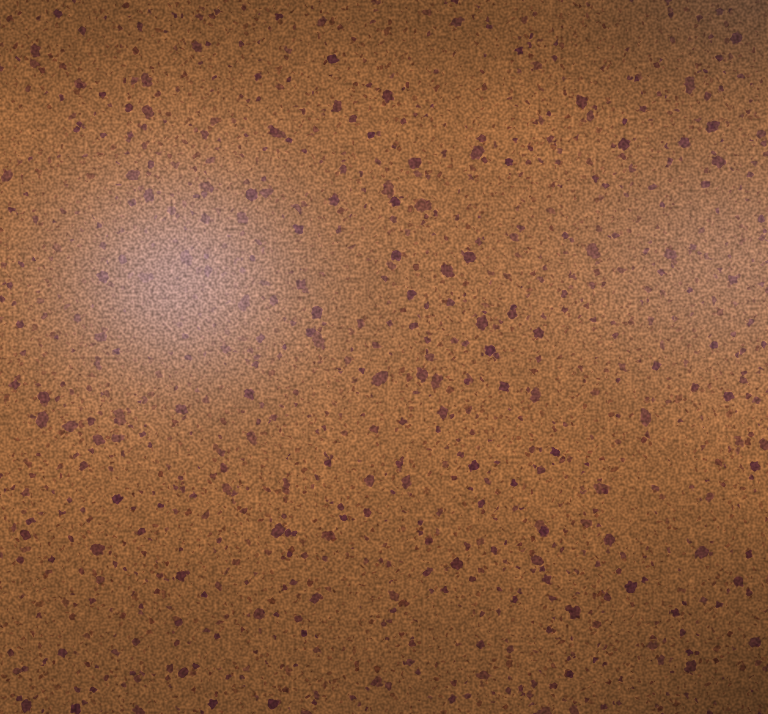
This texture is drawn by a Shadertoy shader. Its source:

```glsl
// Speckled brown glazed ceramic with soft pale reflections and fine grain.
#define CLAY vec3(0.605, 0.395, 0.232)
#define RUST vec3(0.400, 0.195, 0.125)
#define PLUM vec3(0.325, 0.150, 0.200)
#define SHEEN vec3(0.735, 0.610, 0.610)
#define BIG_CELL 0.040
#define MID_CELL 0.021
#define FINE_CELL 0.0115
#define GRAIN_SCALE 260.0
#define GRAIN_AMOUNT 0.34
#define SPOT_SOFTNESS 0.0011

vec3 hash3(vec2 p) {
    vec3 q = fract(p.xyx * vec3(0.1031, 0.1030, 0.0973));
    q += dot(q, q.yxz + 33.33);
    return fract((q.xxy + q.yzz) * q.zyx);
}

vec2 gradient(vec2 cell) {
    float a = 6.2832 * hash3(cell).x;
    return vec2(cos(a), sin(a));
}

float gradientNoise(vec2 p) {
    vec2 i = floor(p), f = fract(p);
    vec2 u = f * f * f * (f * (f * 6.0 - 15.0) + 10.0);
    vec2 e = vec2(1.0, 0.0);
    float low = mix(dot(gradient(i), f), dot(gradient(i + e), f - e), u.x);
    float high = mix(dot(gradient(i + e.yx), f - e.yx),
                     dot(gradient(i + 1.0), f - 1.0), u.x);
    return mix(low, high, u.y);
}

// Irregular spots on a jittered grid: x = coverage, y = random tone.
vec2 spots(vec2 p, float cellSize, float density, float seed) {
    vec2 home = floor(p / cellSize);
    float soft = max(SPOT_SOFTNESS, 0.7 / iResolution.y);
    vec2 result = vec2(0.0);
    for (int y = -1; y <= 1; y++)
    for (int x = -1; x <= 1; x++) {
        vec2 cell = home + vec2(x, y);
        vec3 place = hash3(cell + seed);
        vec3 shape = hash3(cell + seed + 71.7);
        if (place.z > density) continue;
        vec2 d = p - (cell + place.xy) * cellSize;
        float a = 6.2832 * shape.x;
        d = mat2(cos(a), -sin(a), sin(a), cos(a)) * d;
        d.x *= mix(0.6, 1.0, shape.y);
        float radius = cellSize * mix(0.09, 0.21, shape.z * shape.z);
        float cover = smoothstep(soft, -soft, length(d) - radius);
        cover *= mix(0.6, 1.0, shape.y);
        if (cover > result.x) result = vec2(cover, shape.x);
    }
    return result;
}

float glow(vec2 p, vec2 center, vec2 size) {
    vec2 d = (p - center) / size;
    return exp(-dot(d, d));
}

void mainImage(out vec4 fragColor, in vec2 fragCoord) {
    vec2 p = fragCoord / iResolution.y;

    // Clay body with cloudy, mottled tone
    float cloud = gradientNoise(p * 6.0 + 3.0);
    float mottle = gradientNoise(p * 45.0) + 0.6 * gradientNoise(p * 105.0 + 9.0);
    vec3 color = CLAY * (1.0 + 0.08 * cloud + 0.09 * mottle);

    // Ragged speckles in three sizes
    vec2 ragged = vec2(gradientNoise(p * 160.0), gradientNoise(p * 160.0 + 57.0));
    vec2 q = p + 0.0042 * ragged;
    float crowd = 1.0 + 0.7 * cloud;
    vec2 fine = spots(q, FINE_CELL, 0.50 * crowd, 11.0);
    vec2 middle = spots(q, MID_CELL, 0.52 * crowd, 137.0);
    vec2 big = spots(q, BIG_CELL, 0.42 * crowd, 291.0);
    color = mix(color, RUST, 0.68 * fine.x);
    color = mix(color, mix(RUST, PLUM, middle.y), 0.85 * middle.x);
    color = mix(color, mix(PLUM, RUST, 0.35 * big.y), 0.92 * big.x);

    // Rounded form: darker top, base and right corners
    float corner = pow(abs(2.0 * p.y - 1.0), 2.0) * smoothstep(0.70, 1.08, p.x);
    float shade = 1.0 - 0.23 * smoothstep(0.42, 0.0, p.y)
                      - 0.22 * smoothstep(0.80, 1.0, p.y);
    color *= shade * (1.0 - 0.24 * corner);

    // Pale reflections veil the glaze
    float veil = 0.60 * glow(p, vec2(0.25, 0.61), vec2(0.17, 0.15))
               + 0.16 * glow(p, vec2(0.33, 0.60), vec2(0.36, 0.22))
               + 0.36 * glow(p, vec2(1.03, 0.63), vec2(0.24, 0.17))
               + 0.16 * glow(p, vec2(1.08, 1.02), vec2(0.20, 0.14));
    color = mix(color, SHEEN * mix(0.82, 1.0, shade), min(veil, 0.75));

    // Fine sensor-like grain
    float grain = gradientNoise(p * GRAIN_SCALE)
                + 0.5 * gradientNoise(p * GRAIN_SCALE * 0.53 + 31.0);
    color *= 1.0 + GRAIN_AMOUNT * grain;
    fragColor = vec4(clamp(color, 0.0, 1.0), 1.0);
}
```
